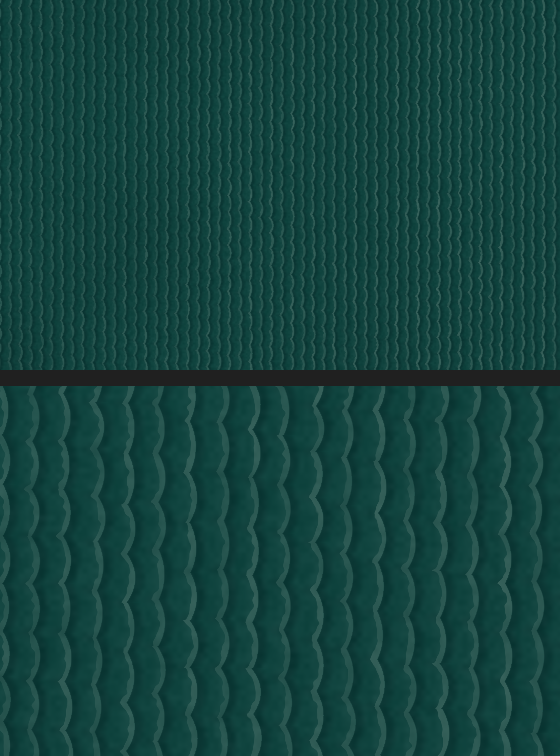
Top: the whole. Bottom: its middle third, enlarged.
Reproduce this texture procedurally as a Shadertoy shader.

```glsl
// Dark green embossed textile with narrow scalloped vertical ribs and pale worn edges.

const float RIBS = 53.5;          // ribs across the canvas
const float SCALLOPS = 23.0;      // scallops down the canvas
const float SCALLOP_DEPTH = 0.23; // in rib widths
const float PHASE_STEP = 0.13;    // scallop shift from rib to rib
const float PHASE_JITTER = 0.28;
const float EDGE_WIDTH = 0.17;    // pale edge, in rib widths
const float SHADOW_WIDTH = 0.40;  // groove shadow, in rib widths
const float GRAIN_SCALE = 210.0;  // grains per canvas height
const float GRAIN_AMOUNT = 0.024;

const vec3 BASE = vec3(0.060, 0.260, 0.240);
const vec3 SHADOW = vec3(0.040, 0.205, 0.195);
const vec3 SLOPE = vec3(0.100, 0.290, 0.270);
const vec3 EDGE = vec3(0.205, 0.370, 0.345);

float hash(vec2 p) {
    vec3 q = fract(vec3(p.xyx) * 0.1031);
    q += dot(q, q.yzx + 33.33);
    return fract((q.x + q.y) * q.z);
}

float noise(vec2 p) {
    vec2 i = floor(p), f = fract(p);
    f = f * f * (3.0 - 2.0 * f);
    return mix(mix(hash(i), hash(i + vec2(1, 0)), f.x),
               mix(hash(i + vec2(0, 1)), hash(i + vec2(1, 1)), f.x), f.y);
}

// Scallop coordinate along a rib edge; whole numbers fall on the cusps.
float scallopPhase(float rib, float y) {
    float wobble = 0.3 * noise(vec2(rib * 7.3, y * 6.0));
    return y * SCALLOPS + rib * PHASE_STEP + PHASE_JITTER * hash(vec2(rib, 5.0)) + wobble;
}

// Horizontal position of a rib edge, bulging between cusps.
float edgePosition(float rib, float y) {
    float phase = scallopPhase(rib, y);
    float t = fract(phase);
    float bulge = 4.0 * t * (1.0 - t);
    float depth = SCALLOP_DEPTH * mix(0.75, 1.2, hash(vec2(rib, floor(phase))));
    float drift = 0.14 * (noise(vec2(rib * 3.1, y * 9.0)) - 0.5);
    return rib + depth * (bulge - 0.5) + drift;
}

void mainImage(out vec4 fragColor, in vec2 fragCoord) {
    vec2 uv = fragCoord / iResolution.xy;
    vec2 p = fragCoord / iResolution.y;
    float x = uv.x * RIBS;
    float pixel = RIBS / iResolution.x;

    // Find the rib between its two scalloped edges
    float rib = floor(x);
    if (x < edgePosition(rib, uv.y)) rib -= 1.0;
    else if (x > edgePosition(rib + 1.0, uv.y)) rib += 1.0;
    float fromLeft = x - edgePosition(rib, uv.y);
    float toRight = edgePosition(rib + 1.0, uv.y) - x;

    // Rounded body: groove shadow on the left, lit slope on the right
    float shadow = 1.0 - smoothstep(0.08, SHADOW_WIDTH + pixel, fromLeft);
    float slope = 1.0 - smoothstep(0.10, 0.52, toRight);
    vec3 color = mix(BASE, SHADOW, 0.9 * shadow);
    color = mix(color, SLOPE, 0.65 * slope);

    // Faint crease at the scallop cusps
    float t = fract(scallopPhase(rib + 1.0, uv.y));
    float cusp = 1.0 - smoothstep(0.0, 0.2, min(t, 1.0 - t));
    color = mix(color, SHADOW, 0.4 * cusp * smoothstep(0.8, 0.1, toRight));

    // Frayed pale edge, stronger on alternate ribs and toward the right
    float fray = noise(p * vec2(150.0, 190.0));
    float wear = mix(0.55, 1.0, noise(vec2(rib * 5.7, uv.y * 38.0)));
    float alternate = mix(0.8, 1.0, mod(rib, 2.0));
    float light = mix(0.70, 1.10, smoothstep(0.0, 0.8, uv.x));
    float width = EDGE_WIDTH * mix(0.65, 1.45, fray);
    float pale = 1.0 - smoothstep(width - 0.5 * pixel, width + 0.5 * pixel, toRight);
    pale *= smoothstep(-0.5 * pixel, 0.5 * pixel, toRight);
    pale += 0.5 * (1.0 - smoothstep(0.0, pixel, fromLeft));
    color = mix(color, EDGE, clamp(pale * wear * alternate * light, 0.0, 1.0));

    // Fine grain and broad uneven light
    float grain = noise(p * GRAIN_SCALE) + 0.5 * noise(p * GRAIN_SCALE * 0.47 + 17.0) - 0.75;
    color += GRAIN_AMOUNT * grain;
    color *= 0.97 + 0.06 * noise(p * 3.0);
    fragColor = vec4(clamp(color, 0.0, 1.0), 1.0);
}
```
